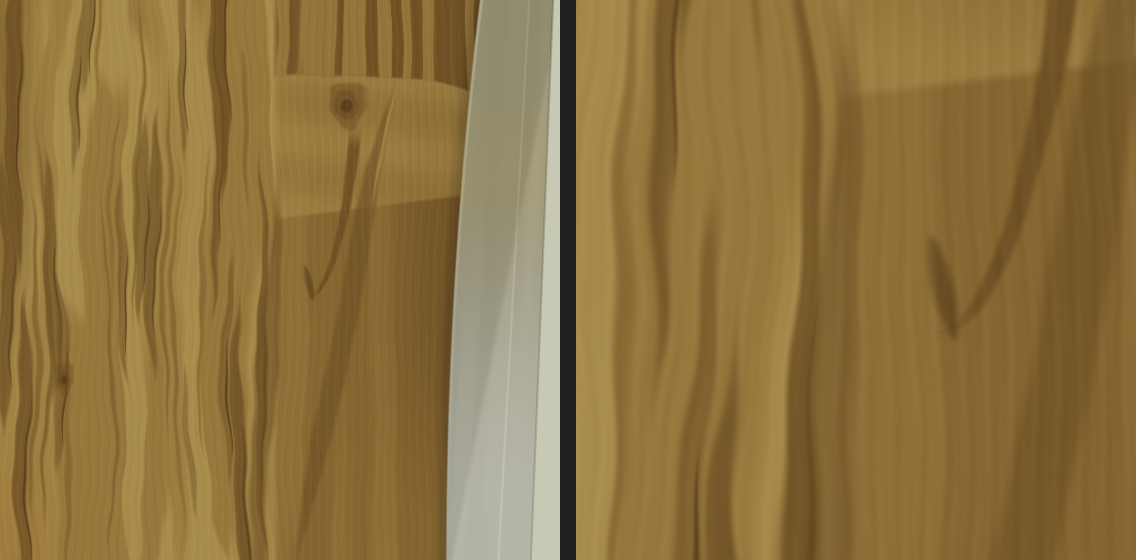
Left, the full canvas; right, a detail of the centre.
A WebGL 1 fragment shader for this texture:

```glsl
precision highp float;
// Streaked timber boards beside a pale glossy panel and a cream end strip.
// Tapered streaks, cellular bands and layered sines form the grain; sloping
// half-planes lay the reflections and the panel over it.
uniform vec2 u_resolution;

const vec3 LIGHT = vec3(0.66, 0.55, 0.30);
const vec3 HONEY = vec3(0.59, 0.47, 0.24);
const vec3 BROWN = vec3(0.52, 0.40, 0.19);
const vec3 DARK = vec3(0.43, 0.31, 0.14);
const vec3 CRACK = vec3(0.30, 0.20, 0.08);
const vec3 HAZE = vec3(0.57, 0.55, 0.44);
const vec3 SILVER = vec3(0.65, 0.65, 0.60);
const vec3 CREAM = vec3(0.78, 0.79, 0.71);

float hash(float n) { return fract(sin(n * 127.1 + 3.7) * 4375.85); }
float hash2(vec2 c) { return hash(dot(c, vec2(1.37, 7.91))); }

// 1 where d is positive, with a soft edge
float fill(float d, float soft) { return smoothstep(-soft, soft, d); }

// Smoothly blended tones of nearby cells
float cellTone(vec2 p) {
  vec2 cell = floor(p);
  float total = 0.0, weight = 0.0;
  for (int j = -1; j <= 1; j++) {
    for (int i = -1; i <= 1; i++) {
      vec2 id = cell + vec2(float(i), float(j));
      vec2 site = id + 0.15 + 0.7 * vec2(hash2(id), hash2(id + 31.0));
      vec2 d = p - site;
      float w = exp(-9.0 * dot(d, d));
      total += w * hash2(id + 67.0);
      weight += w;
    }
  }
  return total / max(weight, 0.00001);
}

// Upright lens that tapers to both ends
float streak(vec2 p, vec2 center, vec2 halfSize, float lean, float soft) {
  float dy = p.y - center.y;
  float t = dy / halfSize.y;
  float halfWidth = halfSize.x * (1.0 - t * t);
  float ends = 1.0 - smoothstep(0.75, 1.0, abs(t));
  return ends * fill(halfWidth - abs(p.x - center.x - lean * dy), soft);
}

// Sideways wander of the grain
float sway(vec2 p) {
  return 0.007 * sin(p.y * 9.0 + p.x * 13.0) + 0.004 * sin(p.y * 21.0 - p.x * 29.0)
       + 0.0015 * sin(p.y * 53.0 + p.x * 61.0);
}

// Rings and a dark heart
vec3 knot(vec3 col, vec2 p, vec2 center, vec2 size) {
  vec2 d = (p - center) / size;
  float r = length(d) + 0.12 * sin(3.0 * d.x + 2.0 * d.y) + 0.06 * sin(7.0 * d.y);
  float rings = 0.5 + 0.5 * sin(r * 15.0);
  col = mix(col, DARK, (1.0 - smoothstep(0.7, 1.15, r)) * (0.55 + 0.35 * rings));
  return mix(col, CRACK, 0.6 * (1.0 - smoothstep(0.15, 0.5, r)));
}

// Light board with many dark streaks and cracks
vec3 streakedBoard(vec2 p, vec2 q) {
  float tone = cellTone(q * vec2(27.0, 2.2));
  vec3 col = mix(LIGHT, HONEY, smoothstep(0.45, 0.75, tone));
  float warm = smoothstep(0.5, 0.0, p.y) * smoothstep(0.25, 0.0, p.x);
  col = mix(col, vec3(0.60, 0.45, 0.21), 0.6 * warm);
  col = mix(col, BROWN, 0.8 * smoothstep(0.07, 0.0, p.x - 0.03 * p.y) * smoothstep(0.2, 0.7, p.y));
  for (int i = 0; i < 28; i++) {
    float n = float(i);
    float a = hash(n), b = hash(n + 41.0), c = hash(n + 83.0);
    vec2 center = vec2(0.47 * (n + a) / 28.0, 0.12 + 0.95 * b);
    vec2 size = vec2(0.004 + 0.011 * c * c, 0.13 + 0.30 * a);
    float lean = 0.05 * (b - 0.5);
    col = mix(col, mix(BROWN, DARK, c), (0.55 + 0.4 * a) * streak(q, center, size, lean, 0.003));
    vec2 rim = center + vec2(size.x * 0.7, -0.05);
    float crack = streak(q, rim, vec2(0.0017, size.y * 0.5), lean, 0.0016);
    col = mix(col, CRACK, 0.65 * crack * step(0.5, c));
  }
  return col;
}

// Calmer brown board with a reflected light band
vec3 brownBoard(vec2 p, vec2 q) {
  float tone = cellTone(q * vec2(20.0, 1.3) + 9.0);
  vec3 col = mix(BROWN, HONEY, 0.55 * smoothstep(0.4, 0.9, tone));
  col = mix(col, DARK, 0.7 * smoothstep(0.62, 0.82, p.x) * smoothstep(0.0, 0.45, p.y));
  float upper = fill(p.y - 0.86 + 0.18 * max(p.x - 0.70, 0.0) + sway(p.yx), 0.004);
  float band = fill(p.y - 0.61 - 0.125 * (p.x - 0.5), 0.004) * (1.0 - upper);
  col = mix(col, mix(HONEY, LIGHT, 0.3 + 0.3 * sin(p.y * 48.0 + p.x * 6.0)), 0.75 * band);
  float lines = cellTone(q * vec2(60.0, 1.5));
  col = mix(col, mix(HONEY, DARK, smoothstep(0.3, 0.7, lines)), 0.85 * upper);
  // Slanting vein, its bright rim and the crooked branch under the knot
  col = mix(col, DARK, 0.6 * streak(q, vec2(0.615, 0.42), vec2(0.020, 0.46), 0.20, 0.005));
  col = mix(col, LIGHT, 0.7 * streak(q, vec2(0.686, 0.74), vec2(0.003, 0.12), 0.16, 0.002));
  float t = clamp((p.y - 0.47) / 0.29, 0.0, 1.0);
  float branchX = 0.553 + 0.08 * pow(t, 0.45) + 0.3 * sway(p);
  float span = smoothstep(0.46, 0.49, p.y) * (1.0 - smoothstep(0.73, 0.78, p.y));
  col = mix(col, DARK, 0.9 * span * fill(0.004 + 0.007 * t - abs(p.x - branchX), 0.003));
  col = mix(col, CRACK, 0.5 * streak(q, vec2(0.55, 0.495), vec2(0.006, 0.035), -0.2, 0.004));
  return knot(col, p, vec2(0.622, 0.815), vec2(0.034, 0.042));
}

// Glossy panel with faint diagonal reflections
vec3 glossPanel(vec2 p) {
  vec3 col = mix(SILVER, HAZE, smoothstep(0.1, 0.75, p.y));
  col = mix(col, vec3(0.62, 0.57, 0.40), 0.4 * exp(-pow((p.y - 0.70) * 9.0, 2.0)));
  col += 0.055 * fill(p.x - 0.807 - 0.197 * p.y, 0.006);
  col += 0.05 * (1.0 - smoothstep(0.001, 0.003, abs(p.x - 0.89 - 0.055 * p.y)));
  return col + 0.02 * (cellTone(vec2((p.x - 0.07 * p.y) * 40.0, p.y * 2.0)) - 0.5);
}

void main() {
  vec2 p = gl_FragCoord.xy / u_resolution;
  vec2 q = p + vec2(sway(p) * mix(1.0, 0.45, smoothstep(0.4, 0.6, p.x)), 0.0);
  vec3 col = mix(streakedBoard(p, q), brownBoard(p, q), smoothstep(0.485, 0.50, p.x));
  col = mix(col, DARK, 0.6 * streak(q, vec2(0.474, 0.28), vec2(0.018, 0.42), 0.045, 0.006));
  col = knot(col, p, vec2(0.115, 0.325), vec2(0.016, 0.030));
  col += 0.008 * sin(q.x * 430.0 + 2.0 * sin(p.y * 7.0)) + 0.006 * sin(q.x * 870.0 + p.y * 11.0);
  // Panel and end strip with their seams
  float panelEdge = p.x - 0.797 - 0.06 * p.y * p.y;
  float stripEdge = p.x - 0.948 - 0.04 * p.y;
  col *= 1.0 - 0.18 * smoothstep(-0.03, 0.0, panelEdge);
  col = mix(col, glossPanel(p), fill(panelEdge, 0.002));
  col += 0.10 * p.y * (1.0 - smoothstep(0.001, 0.004, abs(panelEdge - 0.003)));
  col = mix(col, CREAM, fill(stripEdge, 0.002));
  col -= 0.10 * (1.0 - smoothstep(0.001, 0.003, abs(stripEdge)));
  gl_FragColor = vec4(col, 1.0);
}
```
